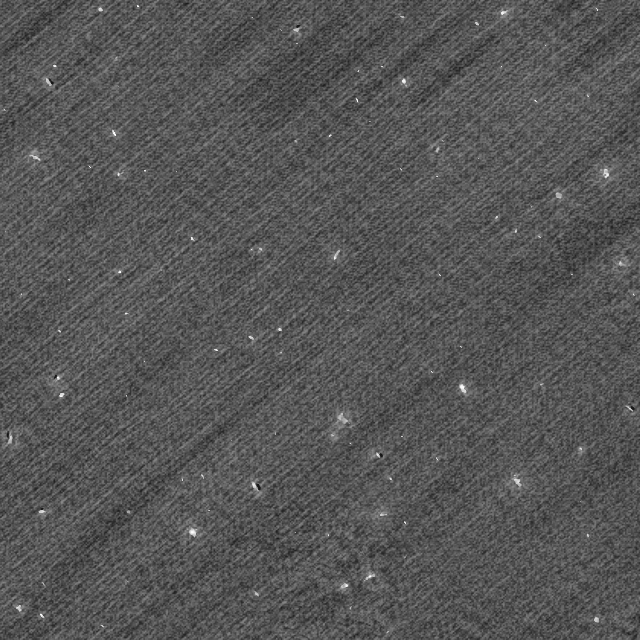
Write a Shadertoy shader that draws this texture.

```glsl
// Grey brushed metal under a microscope: fine diagonal grooves, darker streaks and
// sensor grain, with scaly patches low on the right and scattered bright flakes.
// Grooves are a warped repeat, streaks are stretched noise, flakes sit in jittered cells.

float hash(vec2 p) {
    return fract(sin(dot(p, vec2(127.1, 311.7))) * 43758.5453);
}

float noise(vec2 p) {
    vec2 i = floor(p), f = fract(p);
    f = f * f * (3.0 - 2.0 * f);
    return mix(mix(hash(i), hash(i + vec2(1, 0)), f.x),
               mix(hash(i + vec2(0, 1)), hash(i + vec2(1, 1)), f.x), f.y);
}

mat2 rotation(float a) {
    return mat2(cos(a), -sin(a), sin(a), cos(a));
}

// Ragged flakes in jittered cells: x = bright core, y = soft halo, z = dark pit
vec3 flakes(vec2 uv, float cells, float share, float size, float seed) {
    vec3 sum = vec3(0.0);
    float ragged = noise(uv * 260.0 + seed) - 0.5;
    for (int j = -1; j <= 1; j++)
    for (int i = -1; i <= 1; i++) {
        vec2 cell = floor(uv * cells) + vec2(i, j);
        vec2 key = cell + seed;
        if (hash(key) > share) continue;
        vec2 centre = (cell + 0.1 + 0.8 * vec2(hash(key + 3.1), hash(key + 7.7))) / cells;
        float turn = -1.1 + 2.6 * pow(hash(key + 11.3), 2.0);
        float scale = size * (0.5 + 0.8 * hash(key + 17.9));
        vec2 d = rotation(turn) * (uv - centre) / scale;
        float stretch = 1.2 + 2.3 * hash(key + 23.3);
        float r = length(d * vec2(1.0, stretch)) + 1.3 * ragged;
        sum.x += 1.0 - smoothstep(0.35, 0.95, r);
        sum.y += exp(-0.35 * dot(d, d));
        float pit = length((d - vec2(0.3, 0.5)) * vec2(1.0, 2.4)) + 0.8 * ragged;
        sum.z += step(hash(key + 31.7), 0.3) * (1.0 - smoothstep(0.3, 0.8, pit));
    }
    return min(sum, 1.0);
}

void mainImage(out vec4 fragColor, in vec2 fragCoord) {
    vec2 uv = fragCoord / iResolution.xy;
    vec2 p = rotation(0.69) * uv;      // x along the grooves, y across them
    p.y += 0.012 * (noise(p * vec2(2.5, 3.0) + 5.0) - 0.5);
    float lowerRight = smoothstep(-0.1, 0.7, uv.x - uv.y);

    // Fine bright grooves, each fading in and out along its length
    float across = p.y * 104.0 + 0.7 * noise(p * vec2(9.0, 14.0));
    float ridge = 1.0 - smoothstep(0.04, 0.4, abs(fract(across) - 0.5));
    float strength = noise(vec2(p.x * 9.0, floor(across) * 7.3));
    float grey = 0.313 + ridge * mix(0.085, 0.045, lowerRight) * (0.35 + strength);

    // Long dark streaks and broad tonal drift
    float streak = noise(p * vec2(4.5, 34.0) + 20.0);
    grey -= 0.06 * smoothstep(0.58, 0.9, streak) * (1.0 - 0.75 * lowerRight);
    grey += 0.035 * (noise(p * vec2(6.0, 60.0) + 40.0) - 0.5);
    grey += 0.025 * (noise(uv * 7.0) - 0.5);

    // Scaly wrinkles in loose patches
    float patches = smoothstep(0.5, 0.75, noise(uv * 6.0 + 13.0)) * lowerRight;
    vec2 bent = rotation(-0.45) * uv * vec2(42.0, 42.0) + 1.5 * noise(uv * 45.0);
    float wrinkle = abs(noise(bent * vec2(1.0, 2.2)) - 0.5);
    grey += patches * (0.05 - 0.11 * (1.0 - smoothstep(0.0, 0.22, wrinkle)));

    // Grain, partly drawn out along the grooves
    grey += 0.21 * (noise(uv * 420.0 + 0.37) - 0.5);
    grey += 0.13 * (noise(p * vec2(170.0, 400.0)) - 0.5);

    // Large flakes with halos and pits, then small specks
    vec3 large = flakes(uv, 9.0, 0.42, 0.0085, 50.0);
    vec3 small = flakes(uv, 17.0, 0.27, 0.0038, 90.0);
    float mottle = noise(uv * 190.0);
    grey += 0.22 * large.y * mottle + 0.1 * small.y * mottle;
    grey = mix(grey, 0.62 + 0.4 * mottle, max(large.x, small.x));
    grey = mix(grey, 0.06, 0.9 * large.z);

    fragColor = vec4(vec3(clamp(grey, 0.0, 1.0)), 1.0);
}
```
